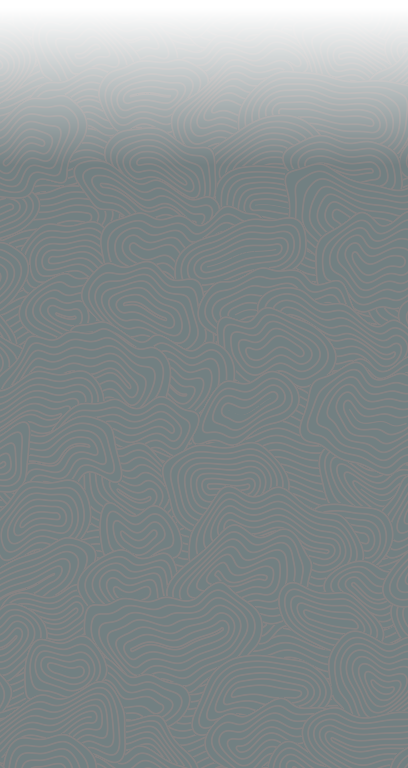
A Shadertoy shader for this pattern:

```glsl
// Overlapping clumps of wavy contour lines on slate, fading to white at the top.
#define CELL vec2(0.25, 0.13)  // clump grid, in canvas widths
#define SPACING 0.0175         // gap between contour lines
#define STROKE 0.0042          // line width
#define WAVE 0.009             // ripple height inside a clump
#define WARP 0.022             // large-scale bending
#define FADE_START 0.785       // height where the white fade begins
#define FADE_END 0.99
#define SLATE vec3(0.449, 0.500, 0.508)
#define LINE_COLOR vec3(0.530, 0.514, 0.514)

vec4 hash4(vec2 cell) {
    vec4 h = fract(cell.xyxy * vec4(0.1031, 0.1030, 0.0973, 0.1099));
    h += dot(h, h.wzxy + 33.33);
    return fract((h.xxyz + h.yzzw) * h.zywx);
}

// Layered sines that bend the whole plane
vec2 bend(vec2 p) {
    vec2 q = p + WARP * sin(p.yx * vec2(17.0, 13.0) + vec2(0.7, 2.1));
    return q + 0.35 * WARP * sin(q.yx * vec2(37.0, 41.0) + vec2(4.0, 1.3));
}

// Rippled capsule: x = depth inside its edge, yz = gradient of the depth
vec3 clump(vec2 q, float halfLength, float radius, vec2 ripple) {
    float phase = q.x * ripple.x + ripple.y;
    q.y += WAVE * sin(phase);
    vec2 v = q - vec2(clamp(q.x, -halfLength, halfLength), 0.0);
    float d = length(v);
    vec2 g = v / max(d, 1e-4);
    g.x += g.y * WAVE * ripple.x * cos(phase);
    return vec3(radius - d, g);
}

// Coverage of the contour lines at p
float contours(vec2 p) {
    vec2 q = bend(p);
    vec2 home = floor(q / CELL);
    vec3 front = vec3(q.y + 2.0, 0.0, 1.0);
    float frontOrder = -1e5;
    float gap = SPACING;

    // Keep the frontmost clump; lower rows tend to lie in front
    for (int j = -2; j <= 2; j++)
    for (int i = -2; i <= 2; i++) {
        vec2 cell = home + vec2(i, j);
        vec4 place = hash4(cell + 17.0);
        vec4 shape = hash4(cell + 71.0);
        vec2 center = (cell + 0.5 + 0.7 * (place.xy - 0.5)) * CELL;
        float tilt = 0.5 * (place.z - 0.5);
        vec2 local = mat2(cos(tilt), -sin(tilt), sin(tilt), cos(tilt)) * (q - center);
        vec3 c = clump(local, mix(0.02, 0.12, shape.x), mix(0.06, 0.12, shape.y),
                       vec2(mix(38.0, 62.0, shape.z), 6.2832 * shape.w));
        float order = 1.8 * place.w - cell.y;
        if (c.x > 0.0 && order > frontOrder) {
            frontOrder = order;
            front = vec3(c.x, c.yz * mat2(cos(tilt), -sin(tilt), sin(tilt), cos(tilt)));
            gap = SPACING * mix(0.8, 1.1, shape.z);
        }
    }

    // Divide by the bent gradient so strokes keep an even width
    vec2 slope = vec2(dot(dFdx(q), front.yz), dot(dFdy(q), front.yz)) * iResolution.x;
    float offset = abs(fract((front.x - 0.7 * STROKE) / gap + 0.5) - 0.5) * gap;
    float dist = offset / max(length(slope), 0.4);
    float soft = 0.6 / iResolution.x;
    return 1.0 - smoothstep(-soft, soft, dist - 0.5 * STROKE);
}

void mainImage(out vec4 fragColor, in vec2 fragCoord) {
    vec2 p = fragCoord / iResolution.x;
    vec3 color = mix(SLATE, LINE_COLOR, contours(p));

    // White fade at the top
    float height = fragCoord.y / iResolution.y;
    float fade = clamp((height - FADE_START) / (FADE_END - FADE_START), 0.0, 1.0);
    fragColor = vec4(mix(color, vec3(1.0), fade), 1.0);
}
```
